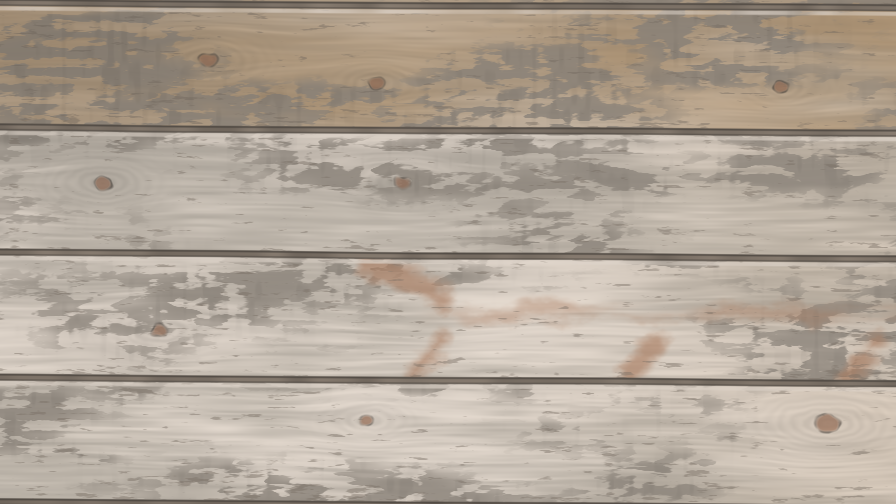
This texture is drawn by a WebGL 1 fragment shader. Its source:

```glsl
precision highp float;
uniform vec2 u_resolution;

const float PITCH = 0.248;   // board height plus groove
const float TILT = 0.0065;
const vec3 PALE = vec3(0.845, 0.807, 0.768);
const vec3 WOOD = vec3(0.725, 0.695, 0.655);
const vec3 TAN = vec3(0.685, 0.585, 0.465);
const vec3 SLATE = vec3(0.54, 0.51, 0.475);
const vec3 RUST = vec3(0.64, 0.46, 0.35);
const vec3 KNOT = vec3(0.50, 0.37, 0.30);
const vec3 GAP = vec3(0.46, 0.42, 0.38);
const vec3 SHADOW = vec3(0.26, 0.24, 0.22);

float hash(vec2 p) {
  return fract(sin(dot(p, vec2(127.1, 311.7))) * 43758.5453);
}

float noise(vec2 p) {
  vec2 i = floor(p), f = fract(p);
  f = f * f * (3.0 - 2.0 * f);
  return mix(mix(hash(i), hash(i + vec2(1.0, 0.0)), f.x),
             mix(hash(i + vec2(0.0, 1.0)), hash(i + 1.0), f.x), f.y);
}

float fbm(vec2 p) {
  float sum = 0.0, amp = 0.533;
  for (int i = 0; i < 4; i++) {
    sum += amp * noise(p);
    p = p * 2.03 + 7.1;
    amp *= 0.5;
  }
  return sum;
}

float segment(vec2 p, vec2 a, vec2 b) {
  vec2 d = b - a;
  return length(p - a - d * clamp(dot(p - a, d) / dot(d, d), 0.0, 1.0));
}

float line(float d, float halfWidth, float px) {
  return 1.0 - smoothstep(halfWidth - px, halfWidth + px, abs(d));
}

// x: bent grain height, y: knot core, z: knot rim, w: surrounding rings
vec4 knots(vec2 q, float row, float px) {
  vec4 result = vec4(q.y, 0.0, 0.0, 0.0);
  for (int i = 0; i < 3; i++) {
    vec2 id = vec2(float(i) + 3.0, row + 5.0);
    vec2 center = vec2((float(i) + 0.2 + 0.6 * hash(id)) * 0.6,
                       PITCH * (0.3 + 0.45 * hash(id + 11.0)));
    float radius = 0.010 + 0.009 * hash(id + 23.0);
    float present = step(0.3, hash(id + 37.0));
    vec2 d = (q - center) / vec2(1.35, 1.0);
    float dist = length(d) + 0.006 * (noise(q * 70.0) - 0.5);
    float spread = exp(-dot(d * vec2(0.45, 1.0), d) / (radius * radius * 14.0));
    result.x -= present * d.y * 0.85 * spread;
    result.y += present * (1.0 - smoothstep(radius - 0.003 - px, radius + px, dist));
    result.z += present * line(dist - radius, 0.0017, px) * noise(q * 90.0);
    float ring = length(d * vec2(0.6, 1.0)) + 0.012 * fbm(q * 25.0);
    result.w += present * spread * (0.5 + 0.5 * sin(ring * 560.0));
  }
  return result;
}

// Slanted branch marks joined by a long horizontal streak
float rustStain(vec2 q) {
  float d = segment(q, vec2(0.73, 0.235), vec2(0.88, 0.16)) - 0.003;
  for (int i = 0; i < 3; i++) {
    vec2 foot = vec2(0.82 + 0.43 * float(i), 0.015);
    d = min(d, segment(q, foot, foot + vec2(0.055, 0.065)));
  }
  float rough = 0.05 * (fbm(q * vec2(18.0, 30.0)) - 0.5);
  float branches = 1.0 - smoothstep(0.0, 0.034, d + rough);
  float streak = 1.0 - smoothstep(0.0, 0.03, abs(q.y - 0.135 + rough));
  streak *= smoothstep(0.8, 1.0, q.x) * smoothstep(0.25, 0.6, fbm(q * vec2(4.0, 20.0)));
  return max(branches, 0.65 * streak);
}

vec3 board(vec2 q, float row, float px) {
  vec2 s = q + vec2(row * 5.3, row * 2.7);
  vec4 knot = knots(q, row, px);
  float height = knot.x + 0.035 * fbm(s * vec2(1.6, 7.0)) + row * 2.7;
  float grain = 0.55 * noise(vec2(s.x * 3.0, height * 110.0))
              + 0.45 * noise(vec2(s.x * 11.0, height * 210.0));
  float tone = fbm(s * vec2(2.5, 9.0));
  vec3 color = mix(WOOD, PALE, smoothstep(0.25, 0.72, tone + 0.25 * (grain - 0.5)));

  // Warm bare wood, strongest on the top board and to the right
  float warmth = 0.02 + 0.8 * step(2.5, row) + 0.18 * smoothstep(0.9, 1.8, q.x);
  color = mix(color, TAN, min(1.0, warmth * (0.4 + fbm(s * vec2(2.0, 12.0) + 9.0))));
  color *= 0.945 + 0.11 * grain - 0.05 * knot.w;

  // Worn blue-grey paint, broken by saw chatter
  float zone = smoothstep(0.40, 0.66, fbm(s * vec2(2.3, 7.0) + 31.0));
  float chips = fbm(s * vec2(19.0, 55.0) + 0.8 * grain);
  float chatter = noise(vec2(s.x * 75.0, s.y * 24.0));
  float paint = smoothstep(0.50, 0.59, chips + 0.22 * (zone - 0.6) + 0.12 * (chatter - 0.5));
  color = mix(color, SLATE, zone * (0.14 + 0.70 * paint));
  color *= 1.0 - 0.04 * zone * smoothstep(0.55, 0.85, chatter);

  // Rust, knots and dark scratches
  color = mix(color, RUST, 0.6 * rustStain(q) * line(row - 1.0, 0.5, 0.01));
  color = mix(color, mix(KNOT, RUST, grain), 0.7 * clamp(knot.y, 0.0, 1.0));
  color = mix(color, SHADOW, 0.65 * clamp(knot.z, 0.0, 1.0));
  float edge = smoothstep(0.06, 0.0, min(q.y, PITCH - q.y));
  float scratch = smoothstep(0.70, 0.82, fbm(s * vec2(24.0, 130.0)) + 0.07 * edge + 0.04 * zone);
  return mix(color, GAP, 0.45 * scratch);
}

void main() {
  float px = 1.0 / u_resolution.y;
  vec2 p = gl_FragCoord.xy * px;
  float wobble = 0.003 * (noise(vec2(p.x * 2.5, floor(p.y / PITCH + 0.5))) - 0.5);
  float v = (p.y + TILT * p.x - 0.003 + wobble) / PITCH;
  float row = floor(v);
  vec3 color = board(vec2(p.x, fract(v) * PITCH), row, px);

  // Lighting fades toward the top and the upper left
  color *= 1.02 - 0.04 * smoothstep(0.55, 1.0, p.y)
         - 0.07 * smoothstep(0.9, 0.0, p.x) * smoothstep(0.3, 1.0, p.y);

  // Groove with shadow lines and a pale bevel beneath
  float e = (fract(v + 0.5) - 0.5) * PITCH;
  float wear = noise(vec2(p.x * 22.0, floor(v + 0.5)));
  color = mix(color, PALE * 1.02, line(e + 0.012, 0.004, px) * (0.35 + 0.4 * wear));
  color = mix(color, GAP * (0.95 + 0.2 * wear), line(e, 0.0065, px));
  color = mix(color, SHADOW, 0.7 * line(e - 0.005, 0.0018, px));
  color = mix(color, SHADOW, 0.55 * line(e + 0.0055, 0.0014, px));
  gl_FragColor = vec4(color, 1.0);
}
```
